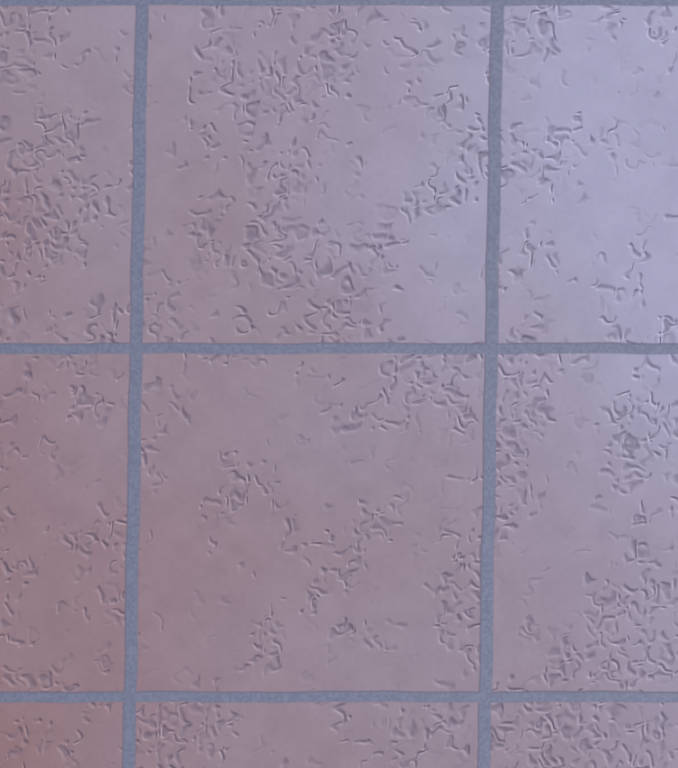
Write a WebGL 1 fragment shader that draws this texture.

```glsl
precision highp float;
// Pitted pink clay floor tiles with blue-grey grout under a cool light from the right.
uniform vec2 u_resolution;

// Lengths are fractions of the canvas height.
const vec2 TILE_PITCH = vec2(0.4625, 0.4535);
const vec2 GRID_ORIGIN = vec2(0.168, 0.0925);
const float GRID_LEAN = 0.017;
const vec2 GROUT_HALF = vec2(0.0080, 0.0066);
const float EDGE_WOBBLE = 0.0006;
const float EDGE_SOFTNESS = 0.0016;
const float CORNER_RADIUS = 0.002;
const float PIT_DENSITY = 64.0;
const float CLUMP_SCALE = 9.0;
const float RELIEF_STEP = 0.0034;
const float RELIEF_STRENGTH = 0.085;
const float PIT_TINT = 0.42;
const vec2 GLOW_CENTRE = vec2(0.85, 0.77);

const vec3 WARM_CLAY = vec3(0.570, 0.460, 0.490);
const vec3 MID_CLAY = vec3(0.595, 0.540, 0.605);
const vec3 COOL_CLAY = vec3(0.650, 0.645, 0.760);
const vec3 PIT_COLOUR = vec3(0.430, 0.405, 0.490);
const vec3 GROUT_COLOUR = vec3(0.480, 0.500, 0.595);
const vec3 EDGE_SHADOW = vec3(0.430, 0.410, 0.490);

float hash(vec2 p) {
  p = fract(p * vec2(0.1031, 0.1137));
  p += dot(p, p.yx + 33.33);
  return fract((p.x + p.y) * p.x * 17.0);
}

float noise(vec2 p) {
  vec2 i = floor(p), f = fract(p);
  f = f * f * (3.0 - 2.0 * f);
  return mix(mix(hash(i), hash(i + vec2(1.0, 0.0)), f.x),
             mix(hash(i + vec2(0.0, 1.0)), hash(i + vec2(1.0, 1.0)), f.x), f.y);
}

// Field that gathers the pits into ragged diagonal clumps.
float clump(vec2 p) {
  vec2 slanted = vec2(p.x + p.y, 1.5 * (p.x - p.y)) * 0.7;
  float n = 0.55 * noise(slanted * CLUMP_SCALE) + 0.45 * noise(p * CLUMP_SCALE * 2.8 + 9.0);
  return 0.06 + 0.94 * smoothstep(0.36, 0.78, n);
}

// Depth of cellular pits: one soft bent stroke in each chosen cell.
float pitDepth(vec2 p) {
  vec2 g = p * PIT_DENSITY;
  g += 1.3 * (vec2(noise(g * 1.3), noise(g * 1.3 + 40.0)) - 0.5);
  vec2 base = floor(g);
  float depth = 0.0;
  for (int j = -1; j <= 1; j++) {
    for (int i = -1; i <= 1; i++) {
      vec2 cell = base + vec2(float(i), float(j));
      float pick = hash(cell + 3.0);
      float size = hash(cell + 17.0);
      float present = smoothstep(pick - 0.15, pick + 0.25, clump(cell / PIT_DENSITY));
      vec2 centre = cell + 0.2 + 0.6 * vec2(hash(cell + 51.0), hash(cell + 83.0));
      float angle = 6.2832 * hash(cell + 29.0);
      vec2 along = vec2(cos(angle), sin(angle));
      vec2 v = g - centre;
      float reach = 0.5 * size * size;
      v -= along * clamp(dot(v, along), -reach, reach);
      float radius = 0.30 + 0.22 * hash(cell + 67.0);
      depth = max(depth, present * (1.0 - smoothstep(0.0, radius, length(v))));
    }
  }
  return depth * (0.55 + 0.7 * noise(p * 95.0));
}

void main() {
  vec2 p = gl_FragCoord.xy / u_resolution.y;
  float aspect = u_resolution.x / u_resolution.y;
  float blur = max(EDGE_SOFTNESS, 1.0 / u_resolution.y);

  // Slightly leaning grid with uneven tile edges.
  vec2 q = p - GRID_ORIGIN - vec2(GRID_LEAN * p.y, 0.0);
  q += EDGE_WOBBLE * (sin(p.yx * vec2(31.0, 23.0)) + 0.5 * sin(p.yx * 67.0 + 2.0));
  vec2 tile = floor(q / TILE_PITCH);
  vec2 local = q - (tile + 0.5) * TILE_PITCH;

  // Distance to the rounded tile edge, negative inside the tile.
  vec2 outside = abs(local) - 0.5 * TILE_PITCH + GROUT_HALF + CORNER_RADIUS;
  float edge = length(max(outside, 0.0)) + min(max(outside.x, outside.y), 0.0) - CORNER_RADIUS;
  edge += 0.0007 * (noise(p * 80.0) - 0.5);

  // Clay lit from warm lower left to cool upper right.
  vec2 fromGlow = p - GLOW_CENTRE;
  float light = 0.56 * p.x / aspect + 0.32 * p.y + 0.06;
  light += 0.28 * exp(-12.0 * dot(fromGlow, fromGlow));
  light += 0.20 * (noise(p * 7.0) - 0.5) + 0.07 * (hash(tile + 20.0) - 0.5);
  light = clamp(light, 0.0, 1.0);
  vec3 clay = mix(WARM_CLAY, MID_CLAY, min(2.0 * light, 1.0));
  clay = mix(clay, COOL_CLAY, max(2.0 * light - 1.0, 0.0));
  clay += 0.022 * (noise(p * 42.0) - 0.5) + 0.012 * (noise(p * 170.0) - 0.5);

  // Pits, with a shaded and a lit lip.
  vec2 surface = local + (tile + 8.0) * vec2(1.73, 2.31);
  float depth = pitDepth(surface);
  float towardLight = pitDepth(surface + RELIEF_STEP * vec2(0.6, 0.8));
  clay = mix(clay, PIT_COLOUR, PIT_TINT * depth);
  clay += RELIEF_STRENGTH * (towardLight - depth);

  // Fine-grained grout, with a thin shadow on the left and upper side of each joint.
  vec3 grout = GROUT_COLOUR + 0.05 * (noise(p * 300.0) - 0.5);
  grout += 0.04 * (p.x / aspect - 0.5);
  float shadow = 1.0 - smoothstep(0.0, 0.0026, abs(edge));
  float side = outside.x > outside.y ? step(0.0, local.x) : step(local.y, 0.0);
  vec3 colour = mix(clay, grout, smoothstep(-blur, blur, edge));
  colour = mix(colour, EDGE_SHADOW, shadow * mix(0.12, 0.5, side));
  gl_FragColor = vec4(colour, 1.0);
}
```
